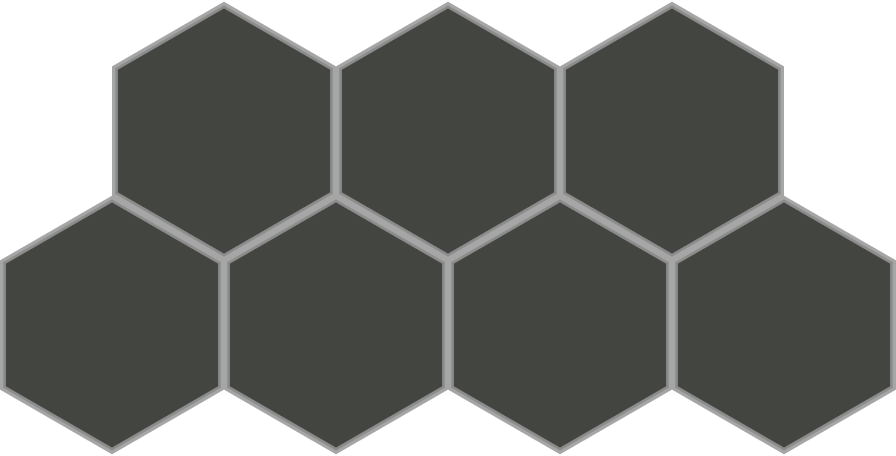
Reproduce this pattern procedurally as a WebGL 1 fragment shader.

```glsl
precision highp float;
// Seven dark pointy-top hexagons, three above four, packed on a white ground.
// Each has a two-tone grey rim, drawn from a signed hexagon distance;
// edge coverage is summed so that touching tiles join without a gap.

uniform vec2 u_resolution;

// Lengths are in tile widths, measured flat side to flat side.
const vec2 VIEW_SIZE = vec2(4.0, 2.03125);
const float ROW_PITCH = 0.8660254;
const float OUTER_RIM = 0.0141;
const float INNER_RIM = 0.0262;

const vec3 GROUND = vec3(1.0);
const vec3 FACE_COLOR = vec3(0.26, 0.27, 0.25);
const vec3 OUTER_COLOR = vec3(0.65);
const vec3 INNER_COLOR = vec3(0.55);

// Distance to the sides of a pointy-top hexagon, negative inside.
float hexDistance(vec2 p) {
  p = abs(p);
  return max(p.x, dot(p, vec2(0.5, ROW_PITCH))) - 0.5;
}

// Share of a pixel lying on the inner side of an edge.
float coverage(float d, float pixel) {
  return clamp(0.5 - d / pixel, 0.0, 1.0);
}

vec3 tileColor(float d, float pixel) {
  vec3 color = mix(OUTER_COLOR, INNER_COLOR, coverage(d + OUTER_RIM, pixel));
  return mix(color, FACE_COLOR, coverage(d + INNER_RIM, pixel));
}

void main() {
  vec2 fit = u_resolution / VIEW_SIZE;
  float pixel = 1.0 / min(fit.x, fit.y);
  vec2 p = (gl_FragCoord.xy - 0.5 * u_resolution) * pixel;

  vec3 paint = vec3(0.0);
  float total = 0.0;

  // Bottom row holds four tiles, top row three.
  for (int row = 0; row < 2; row++) {
    float r = float(row);
    float count = 4.0 - r;
    for (int col = 0; col < 4; col++) {
      float c = float(col);
      vec2 center = vec2(c - 0.5 * (count - 1.0), (r - 0.5) * ROW_PITCH);
      float d = hexDistance(p - center);
      float amount = coverage(d, pixel) * step(c + 0.5, count);
      paint += amount * tileColor(d, pixel);
      total += amount;
    }
  }

  // Normalise the overlap at corners, then lay the tiles over the ground.
  vec3 tiles = paint / max(total, 0.0001);
  gl_FragColor = vec4(mix(GROUND, tiles, min(total, 1.0)), 1.0);
}
```
